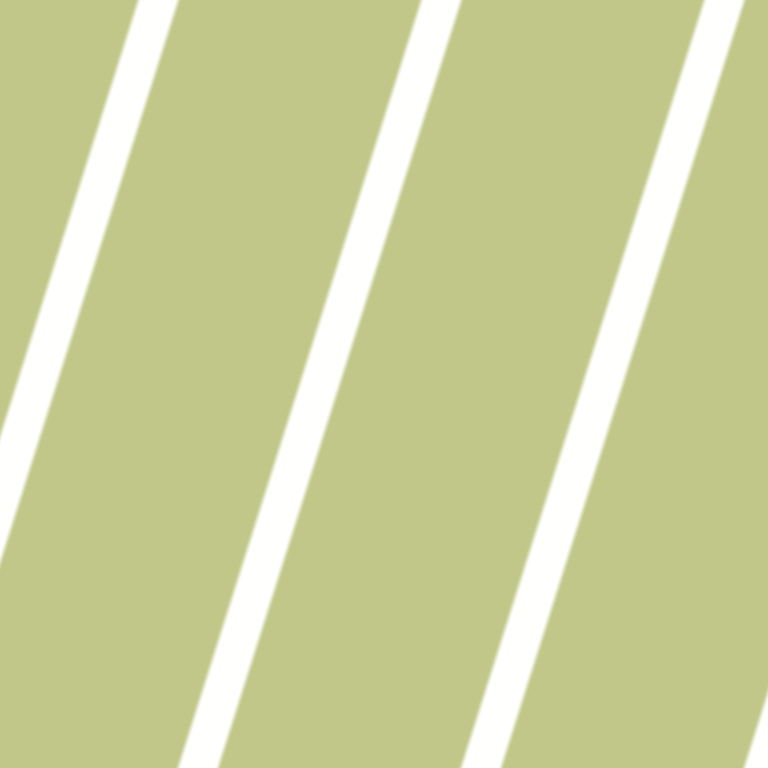
This pattern is drawn by a Shadertoy shader. Its source:

```glsl
// Slanted, evenly spaced white stripes on a flat sage green ground.

const vec3 GROUND_COLOR = vec3(0.757, 0.782, 0.538);
const vec3 STRIPE_COLOR = vec3(1.0, 1.0, 0.992);

// Lengths are fractions of the canvas height, measured along x.
const float STRIPE_PERIOD = 0.3685;
const float STRIPE_WIDTH  = 0.0522;
const float STRIPE_OFFSET = 0.2578;  // stripe centre on the bottom edge
const float STRIPE_SLANT  = 0.317;   // x shift per unit of height
const float EDGE_SOFTNESS = 0.0045;  // half width of the edge blend

// Signed distance along x to the nearest stripe, negative inside it.
float stripeDistance(vec2 p) {
    float x = p.x - STRIPE_OFFSET - STRIPE_SLANT * p.y;
    float fromCentre = abs(fract(x / STRIPE_PERIOD + 0.5) - 0.5) * STRIPE_PERIOD;
    return fromCentre - 0.5 * STRIPE_WIDTH;
}

void mainImage(out vec4 fragColor, in vec2 fragCoord) {
    vec2 p = fragCoord / iResolution.y;

    // Keep the blend at least one pixel wide on small canvases.
    float blend = max(EDGE_SOFTNESS, 0.75 / iResolution.y);
    float coverage = 1.0 - smoothstep(-blend, blend, stripeDistance(p));

    fragColor = vec4(mix(GROUND_COLOR, STRIPE_COLOR, coverage), 1.0);
}
```
